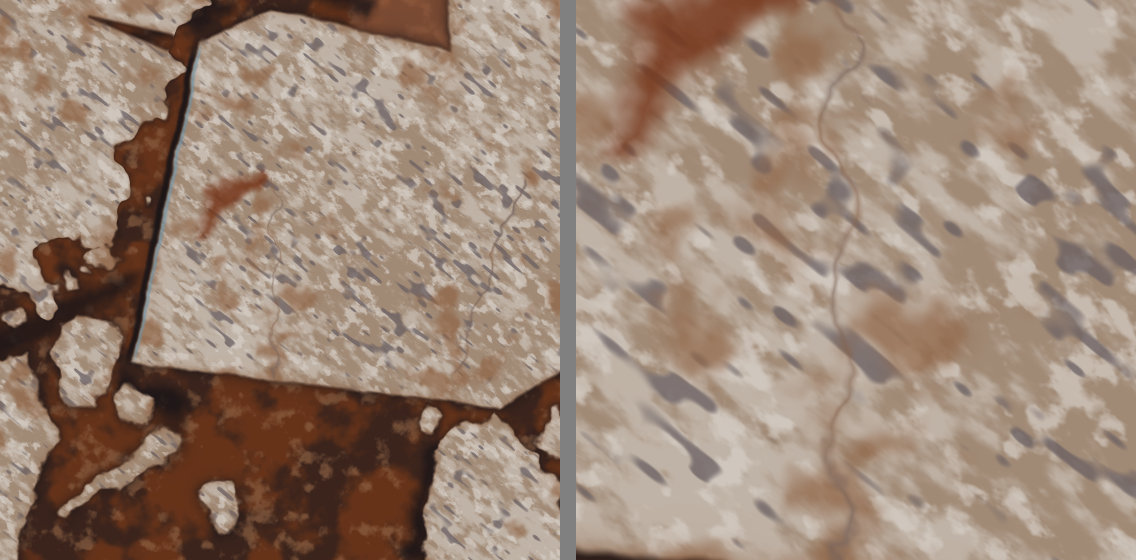
Left: the whole. Right: its middle third, enlarged.
Reproduce this texture procedurally as a Shadertoy shader.

```glsl
// Rock thin section: pale fractured mineral grains set in a rusty brown matrix.
// Grains are half-planes and tapered capsules with noise-warped outlines;
// streaked fbm noise gives the cleavage flecks, mottling and iron stains.

const vec3 PALE  = vec3(.75, .70, .65);
const vec3 CREAM = vec3(.84, .81, .78);
const vec3 TAN   = vec3(.63, .54, .46);
const vec3 OCHRE = vec3(.56, .39, .27);
const vec3 RUST  = vec3(.40, .20, .10);
const vec3 UMBER = vec3(.23, .14, .11);
const vec3 BLACK = vec3(.10, .08, .09);
const vec3 GREY  = vec3(.41, .37, .38);
const vec3 BLUE  = vec3(.42, .60, .70);
const vec2 CLEAVAGE = vec2(.77, -.64); // direction of the flecks
const float EDGE = .004;               // softness of outlines
const float WARP = .045;               // roughness of outlines

float hash(vec2 p) {
    return fract(sin(dot(p, vec2(127.1, 311.7))) * 43758.5453);
}

float noise(vec2 p) {
    vec2 i = floor(p), f = fract(p);
    f = f * f * (3. - 2. * f);
    return mix(mix(hash(i), hash(i + vec2(1, 0)), f.x),
               mix(hash(i + vec2(0, 1)), hash(i + vec2(1, 1)), f.x), f.y);
}

float fbm(vec2 p) {
    float sum = 0., amp = .533;
    for (int i = 0; i < 4; i++) {
        sum += amp * noise(p);
        p = mat2(1.6, 1.2, -1.2, 1.6) * p + 7.3;
        amp *= .5;
    }
    return sum;
}

// Signed distance to the line from l.xy to l.zw, negative on its left
float side(vec2 p, vec4 l) {
    vec2 d = normalize(l.zw - l.xy);
    return dot(p - l.xy, vec2(d.y, -d.x));
}

// Capsule along l whose radius runs from r.x to r.y
float capsule(vec2 p, vec4 l, vec2 r) {
    vec2 a = p - l.xy, b = l.zw - l.xy;
    float h = clamp(dot(a, b) / dot(b, b), 0., 1.);
    return length(a - b * h) - mix(r.x, r.y, h);
}

float cover(float d, float soft) { return 1. - smoothstep(-soft, soft, d); }

float leftFacet(vec2 p) { return side(p, vec4(.355, .92, .236, .35)); }

float mainGrain(vec2 p) {
    float d = min(side(p, vec4(.81, .908, .49, .982)), .803 - p.x);
    d = max(d, side(p, vec4(.49, .985, .355, .925)));
    d = max(d, side(p, vec4(.235, .353, .82, .28)));
    d = max(d, side(p, vec4(.9, .275, 1, .335)));
    return max(d, leftFacet(p));
}

float upperLeftGrain(vec2 p) {
    float d = max(side(p, vec4(0, .44, .16, .545)), side(p, vec4(.17, .53, .37, .99)));
    d += .26 * (fbm(p * 11.) - .5);
    return max(d, -capsule(p, vec4(.16, .97, .3, .925), vec2(.002, .015)));
}

float smallGrains(vec2 p) {
    float d = max(side(p, vec4(.02, 0, .1, .22)), side(p, vec4(.1, .22, .045, .37)));
    d = max(d, p.y - .365);
    float right = max(side(p, vec4(1, .11, .88, .26)), side(p, vec4(.87, .262, .79, .215)));
    d = min(d, max(right, side(p, vec4(.795, .23, .753, 0))));
    d = min(d, capsule(p, vec4(.135, .3, .155, .375), vec2(.03, .062)));
    d = min(d, capsule(p, vec4(.12, .09, .295, .215), vec2(.01, .027)));
    d = min(d, capsule(p, vec4(.23, .285, .265, .272), vec2(.028, .022)));
    d = min(d, capsule(p, vec4(.385, .105, .395, .085), vec2(.03)));
    d = min(d, capsule(p, vec4(.168, .538, .195, .535), vec2(.016)));
    d = min(d, capsule(p, vec4(.015, .428, .045, .445), vec2(.011)));
    d = min(d, capsule(p, vec4(.99, .2, 1, .26), vec2(.03, .01)));
    return min(d, length(p - vec2(.77, .25)) - .018);
}

vec3 matrixColor(vec2 p, vec2 q, float d) {
    vec3 c = mix(UMBER, RUST, smoothstep(.34, .6, fbm(p * 17. + 3.)));
    c = mix(c, OCHRE, .65 * smoothstep(.54, .78, fbm(p * 38.)));
    float topPatch = cover(abs(p.x - .72) - .09, .015) * smoothstep(.88, .92, p.y);
    c = mix(c, OCHRE - vec3(0, .05, .04), .75 * topPatch);
    float soot = capsule(q, vec4(0, .39, .24, .5), vec2(.03, .012));
    soot = min(soot, capsule(q, vec4(.22, .31, .31, .275), vec2(.015, .03)));
    soot = min(soot, capsule(q, vec4(.78, .2, .74, .03), vec2(.008, .02)));
    soot = min(soot, capsule(q, vec4(.57, 1, .65, .995), vec2(.01, .022)));
    soot = min(soot, capsule(q, vec4(.24, .93, .4, .99), vec2(.008, .016)));
    c = mix(c, BLACK, .8 * cover(soot, .02));
    return mix(c, BLACK, .6 * exp(-max(d, 0.) / .009));
}

vec3 grainColor(vec2 p, vec2 q, float d) {
    // Cleavage streaks over mottling, browner right of centre
    vec2 s = vec2(dot(p, CLEAVAGE), dot(p, vec2(-CLEAVAGE.y, CLEAVAGE.x)));
    float shade = .6 * fbm(s * vec2(38, 85)) + .4 * fbm(p * 8. + 5.);
    shade += .09 * cover(length(p - vec2(.68, .57)) - .15, .15);
    vec3 c = mix(PALE, TAN, smoothstep(.4, .62, shade));
    c = mix(c, CREAM, .7 * smoothstep(.53, .72, fbm(s * vec2(50, 80) + 31.)));
    float fleck = noise(s * vec2(45, 115) + 17.) + .5 * (fbm(p * 13.) - .5);
    c = mix(c, GREY, .75 * smoothstep(.74, .94, fleck));
    // Iron stains, stronger at the upper left
    float bias = .09 * cover(p.x - .28, .06) * smoothstep(.4, .5, p.y);
    c = mix(c, OCHRE, .7 * smoothstep(.6, .78, fbm(p * 15. + 40.) + bias));
    float arc = min(capsule(q, vec4(.355, .58, .385, .645), vec2(.006, .016)),
                    capsule(q, vec4(.385, .645, .465, .69), vec2(.02, .012)));
    c = mix(c, RUST + vec3(.06, .01, 0), .85 * cover(arc, .014));
    float smear = min(capsule(q, vec4(.36, .84, .43, .81), vec2(.002, .01)),
                      length(q - vec2(.95, .69)) - .016);
    c = mix(c, OCHRE, .8 * cover(smear, .014));
    // Hairline cracks and warm rim
    float crack = min(capsule(q, vec4(.487, .69, .495, .33), vec2(.001)),
                      capsule(q, vec4(.935, .68, .815, .33), vec2(.003, .001)));
    c = mix(c, mix(OCHRE, GREY, noise(p * 24.)), .75 * cover(crack, EDGE));
    return mix(c, OCHRE, .6 * exp(min(d, 0.) / .006));
}

void mainImage(out vec4 fragColor, in vec2 fragCoord) {
    vec2 p = fragCoord / iResolution.y;
    vec2 warp = WARP * (vec2(fbm(p * 22.), fbm(p * 22. + 50.)) - .5), q = p + warp;
    float d = min(mainGrain(p + .3 * warp), min(upperLeftGrain(p), smallGrains(q)));
    vec3 c = mix(matrixColor(p, q, d), grainColor(p, q, d), cover(d, EDGE));
    // Shadow and blue fringe along the straight left facet
    float facet = leftFacet(p + .2 * warp), span = cover(abs(p.y - .637) - .275, .02);
    c = mix(c, BLACK, .9 * span * cover(abs(facet - .006) - .005, EDGE));
    c = mix(c, BLUE, .8 * span * cover(abs(facet + .004) - .002, EDGE));
    fragColor = vec4(c, 1);
}
```
